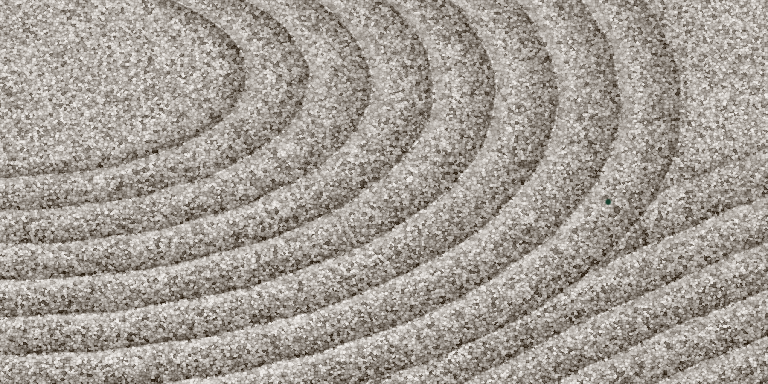
Write a Shadertoy shader that draws this texture.

```glsl
// Raked gravel garden: nested elliptical ridges meeting slanted furrows.

vec2 hash2(vec2 p) {
    vec3 q = fract(p.xyx * vec3(0.1031, 0.1030, 0.0973));
    q += dot(q, q.yzx + 33.33);
    return fract((q.xx + q.yz) * q.zy);
}

// Cellular grains: x = random tone of the nearest grain, y = distance to it.
vec2 grains(vec2 p) {
    vec2 cell = floor(p), nearest = vec2(0.5, 9.0);
    for (int j = -1; j <= 1; j++)
    for (int i = -1; i <= 1; i++) {
        vec2 id = cell + vec2(i, j);
        float d = length(id + hash2(id) - p);
        if (d < nearest.y) nearest = vec2(hash2(id + 71.0).x, d);
    }
    return nearest;
}

// Ring number at p: 0 on the inner plateau rim, 7 on the outermost crease.
// Centre and flattening drift with the ring, so refine a few times.
float ringIndex(vec2 p) {
    float k = 3.0;
    for (int i = 0; i < 6; i++) {
        float a = 0.646 + 0.162 * k;
        float b = 0.268 + 0.073 * k + 0.00156 * k * k;
        float y = p.y - 0.805 + 0.0117 * k;
        k = (length(vec2(p.x, y * a / b)) - 0.646) / 0.162;
        k = clamp(k, -2.5, 11.0);
    }
    return k;
}

// Shadow across one ridge: lit start, gradual falloff, sharp crease at the end.
float ridgeShadow(float k) {
    float f = fract(k);
    float slope = 0.70 * smoothstep(0.15, 0.85, f);
    float crease = 0.40 * smoothstep(0.82, 0.94, f);
    return (slope + crease) * (1.0 - smoothstep(0.95, 1.0, f));
}

// Smooth lit lip just past a crease.
float creaseLip(float k) {
    float f = fract(k);
    return smoothstep(0.0, 0.04, f) * (1.0 - smoothstep(0.08, 0.26, f));
}

void mainImage(out vec4 fragColor, in vec2 fragCoord) {
    vec2 p = fragCoord / iResolution.y;

    // Hand-raked irregularity
    vec2 wobble = 0.0022 * sin(p.yx * vec2(31.0, 23.0) + 2.0 * sin(p * 13.0))
                + 0.0008 * sin(p.yx * 83.0 + p * 47.0);
    vec2 q = p + wobble;

    // Elliptical ridges, flat plateau inside
    float k = ringIndex(q);
    float side = smoothstep(0.1, 0.8, q.y);
    float onRings = smoothstep(-0.02, 0.02, k);
    float shadow = ridgeShadow(k) * mix(1.0, 0.84, side);
    shadow *= smoothstep(-0.55, -0.1, k);
    float plateau = 1.0 - smoothstep(-0.1, 0.05, k);
    float lip = creaseLip(k) * onRings;
    float light = 0.715 - 0.27 * shadow - 0.03 * plateau;
    light += 0.06 * lip * (1.0 - side);
    light -= 0.06 * exp(-7.0 * fract(k)) * side * onRings;

    // Slanted furrows outside the rings
    float d = 2.0 - q.x;
    float u = (1.0 - q.y - 0.39 - 0.385 * d - 0.1 * d * d) / 0.122;
    float raked = smoothstep(-0.9, 0.7, u);
    float outer = 0.685 - 0.24 * ridgeShadow(u) * raked + 0.02 * smoothstep(0.0, 1.0, u);
    outer -= 0.07 * exp(-max(k - 7.0, 0.0) * 7.0) * side;
    float outside = smoothstep(6.96, 7.03, k);
    light = mix(light, outer, outside);
    lip = mix(lip, creaseLip(u) * raked, outside);

    // Gravel: two grain sizes, dark gaps and a few dark stones
    vec2 fine = grains(p * vec2(132.0, 156.0));
    vec2 coarse = grains(p * vec2(70.0, 88.0) + 19.0);
    float tone = 0.34 * (fine.x - 0.5) + 0.12 * (coarse.x - 0.5);
    tone -= 0.26 * (fine.y - 0.42) + 0.08 * (coarse.y - 0.42);
    tone -= 0.10 * (1.0 - smoothstep(0.0, 0.2, fine.x));
    tone -= 0.14 * smoothstep(0.94, 0.98, coarse.x) * (1.0 - smoothstep(0.2, 0.5, coarse.y));

    // Grains look finer and calmer on the lips, rougher on the slopes
    float contrast = mix(1.12, 0.92, p.y) * (1.0 - 0.4 * lip);
    light = clamp(light + contrast * tone, 0.1, 0.93);

    // Warm grey tint, stronger in the shade
    vec3 color = light + vec3(0.045, 0.0, -0.05) * (1.2 - light);

    // Lone green pebble
    float pebble = 1.0 - smoothstep(0.004, 0.010, length(p - vec2(1.584, 0.474)));
    color = mix(color, vec3(0.08, 0.24, 0.17), pebble);

    fragColor = vec4(color, 1.0);
}
```
